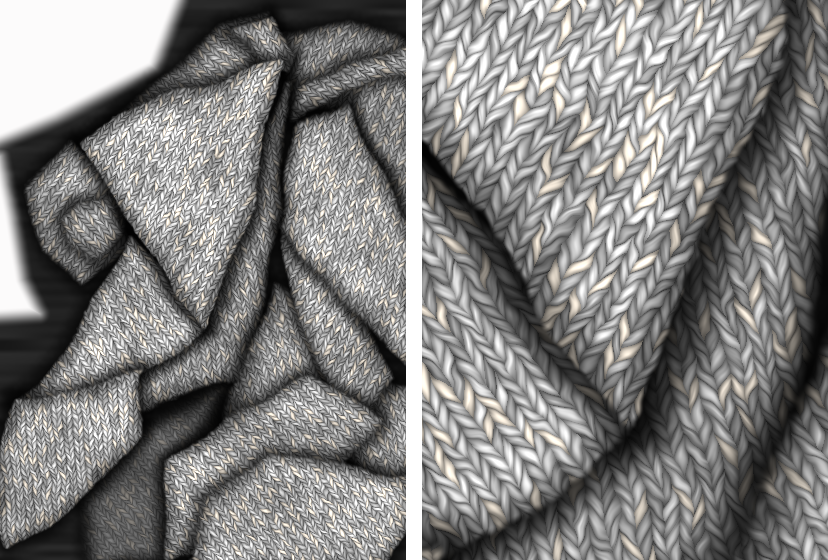
Left: the whole. Right: its middle third, enlarged.
This texture is drawn by a Shadertoy shader. Its source:

```glsl
// Crumpled grey marled knitwear in overlapping folds, on a dark and white ground.

float hash(vec2 p) {
    vec3 h = fract(p.xyx * 0.1031);
    h += dot(h, h.yzx + 33.33);
    return fract((h.x + h.y) * h.z);
}

float noise(vec2 p) {
    vec2 i = floor(p), f = fract(p);
    f = f * f * (3.0 - 2.0 * f);
    vec2 e = vec2(0, 1);
    return mix(mix(hash(i), hash(i + e.yx), f.x),
               mix(hash(i + e.xy), hash(i + e.yy), f.x), f.y);
}

// Signed distance to a six-cornered patch, negative inside
float patchDist(vec2 p, vec2 a, vec2 b, vec2 c, vec2 d, vec2 e, vec2 f) {
    vec2 corner[6] = vec2[6](a, b, c, d, e, f);
    float nearest = dot(p - a, p - a), side = 1.0;
    vec2 prev = f;
    for (int i = 0; i < 6; i++) {
        vec2 cur = corner[i], edge = prev - cur, w = p - cur;
        vec2 off = w - edge * clamp(dot(w, edge) / dot(edge, edge), 0.0, 1.0);
        nearest = min(nearest, dot(off, off));
        bvec3 crossing = bvec3(p.y >= cur.y, p.y < prev.y, edge.x * w.y > edge.y * w.x);
        if (all(crossing) || all(not(crossing))) side = -side;
        prev = cur;
    }
    return side * sqrt(nearest);
}

// Columns of V-shaped stitches; every leg is a plump slanted strand
vec3 knit(vec2 p, float tilt) {
    float c = cos(tilt), s = sin(tilt);
    vec2 q = mat2(c, s, -s, c) * p;
    q += 0.7 * vec2(noise(p * 0.35), noise(p * 0.35 + 40.0));
    q += 0.3 * vec2(noise(p * 1.3), noise(p * 1.3 + 70.0));
    float x = q.x * 1.2, leg = floor(x), u = fract(x) - 0.5;
    float lean = mod(leg, 2.0) * 2.0 - 1.0;
    float y = q.y * 0.92 + lean * u * 1.1 + 0.3 * hash(vec2(leg, 5));
    float v = fract(y) - 0.5, marl = hash(vec2(leg, floor(y)) + 200.0);
    float yarn = (1.0 - 3.0 * u * u) * (1.0 - 3.3 * v * v);
    float fibre = noise(vec2(x * 2.0, y * 5.0)) - 0.5;
    float light = (0.5 + 0.85 * yarn) * (0.77 + 0.46 * marl) + 0.3 * fibre;
    light += 0.06 * cos(q.x * 3.77);
    vec3 tint = mix(vec3(1), vec3(1.05, 1.0, 0.93), step(0.86, marl));
    return light * tint;
}

// Lays one piece of cloth over the layers below, with its cast shadow
void drape(inout vec3 col, vec2 p, vec2 a, vec2 b, vec2 c, vec2 d, vec2 e, vec2 f,
           float tilt, float tone, float blur) {
    vec2 bend = vec2(noise(p * 0.13), noise(p * 0.13 + 9.0)) - 0.5;
    float dist = patchDist(p + bend * 2.4, a, b, c, d, e, f) - 0.4;
    dist += 0.35 * (noise(p * 1.4) - 0.5);
    col *= mix(0.3, 1.0, smoothstep(-0.5, 3.5, dist));
    float roll = mix(0.55, 1.0, smoothstep(-0.3, 3.2, -dist));
    float fold = 0.84 + 0.32 * noise(p * 0.16 + tone * 90.0);
    vec3 wool = mix(knit(p, tilt), vec3(0.95), min(blur * 0.3, 0.7));
    col = mix(col, wool * tone * roll * fold, 1.0 - smoothstep(-blur, blur, dist));
}

void mainImage(out vec4 fragColor, in vec2 fragCoord) {
    vec2 p = 100.0 * fragCoord / iResolution.y;

    // Dark, streaked, out-of-focus ground with white corners
    vec3 col = vec3(0.09 + 0.08 * noise(p * vec2(0.1, 0.9)));
    float white = min(
        patchDist(p, vec2(-9, 109), vec2(33, 109), vec2(32, 100), vec2(27.5, 88), vec2(10, 79), vec2(-9, 71)),
        patchDist(p, vec2(-9, 76), vec2(0, 72), vec2(2, 62), vec2(4, 50), vec2(7, 44), vec2(-9, 43)));
    col = mix(col, vec3(0.99, 0.985, 0.985), 1.0 - smoothstep(-1.4, 2.2, white));

    // Back layer: neckline, hem and sleeve end
    drape(col, p, vec2(50, 94), vec2(62, 96), vec2(74, 92), vec2(74, 58), vec2(62, 82), vec2(52, 80), 0.4, 0.57, 0.7);
    drape(col, p, vec2(52, 78), vec2(53, 83), vec2(62, 88), vec2(74, 92), vec2(74, 87), vec2(60, 84), -1.1, 0.72, 0.4);
    drape(col, p, vec2(15, 75), vec2(23, 80), vec2(32, 87), vec2(40, 96), vec2(47, 98), vec2(50, 88), -0.9, 0.54, 0.7);

    // Rolled cuff at the left
    drape(col, p, vec2(13, 75), vec2(5, 66), vec2(9, 56), vec2(15, 50), vec2(23, 56), vec2(22, 66), 0.6, 0.6, 0.6);
    drape(col, p, vec2(14, 63), vec2(20, 64), vec2(22, 58), vec2(17, 54), vec2(13, 57), vec2(12, 61), -0.7, 0.66, 0.5);

    // Shaded lower fold, middle band and body
    drape(col, p, vec2(41, 30), vec2(25, 23), vec2(16, 10), vec2(17, -1), vec2(30, -1), vec2(31, 17), -0.7, 0.36, 1.6);
    drape(col, p, vec2(51, 84), vec2(49, 61), vec2(43, 32), vec2(25, 27), vec2(26, 33), vec2(38, 42), -0.25, 0.62, 0.5);
    drape(col, p, vec2(49, 49), vec2(54, 48), vec2(60, 31), vec2(74, 30), vec2(74, 14), vec2(41, 26), -0.4, 0.59, 0.6);

    // Right sleeve
    drape(col, p, vec2(50, 59), vec2(54, 43), vec2(60, 29), vec2(66, 27), vec2(70, 32), vec2(62, 50), 0.5, 0.67, 0.4);
    drape(col, p, vec2(50, 60), vec2(53, 77), vec2(61, 81), vec2(74, 57), vec2(74, 34), vec2(61, 49), 0.3, 0.69, 0.5);

    // Bottom folds
    drape(col, p, vec2(30, -1), vec2(31, 17), vec2(42, 26), vec2(55, 32), vec2(67, 25), vec2(60, 15), -0.8, 0.67, 0.4);
    drape(col, p, vec2(34, -2), vec2(37, 10), vec2(48, 18), vec2(74, 15), vec2(74, 8), vec2(68, -2), -0.6, 0.69, 0.4);

    // Left sleeve and its turned end
    drape(col, p, vec2(24, 57), vec2(37, 42), vec2(25, 33), vec2(12, 28), vec2(3, 28), vec2(11, 36), -0.6, 0.68, 0.35);
    drape(col, p, vec2(3, 28), vec2(25, 33), vec2(25, 23), vec2(14, 10), vec2(0.5, 2), vec2(1, 19), -0.1, 0.68, 0.35);

    // Curled collar and the front flap
    drape(col, p, vec2(42, 95), vec2(48, 97), vec2(52, 91), vec2(51, 87), vec2(47, 87), vec2(45, 92), -0.5, 0.66, 0.4);
    drape(col, p, vec2(15, 75), vec2(21, 79), vec2(50, 89), vec2(45, 65), vec2(37, 42), vec2(26, 57), 0.5, 0.72, 0.25);

    fragColor = vec4(clamp(col, 0.0, 1.0), 1);
}
```
